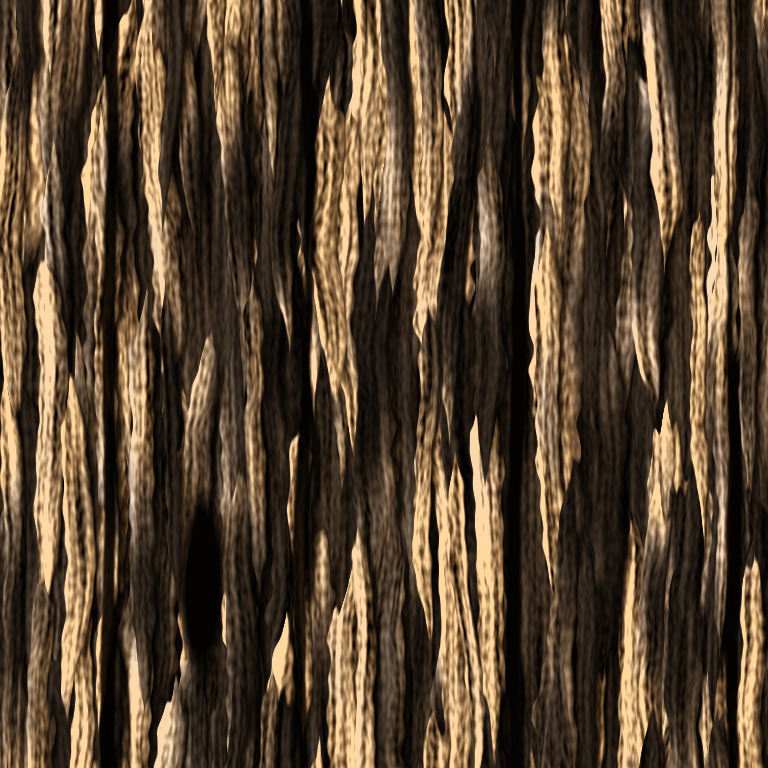
Reproduce this texture procedurally as a WebGL 1 fragment shader.

```glsl
precision highp float;
// Weathered, splintered wood: overlapping vertical slivers with fine fibres and black cracks.
uniform vec2 u_resolution;

#define LAYERS 5
#define BACK_COLUMNS 11.0
#define COLUMN_STEP 3.2
#define BACK_ROWS 1.1
#define ROW_STEP 0.22
#define FIBRE_CONTRAST 1.75
#define DARK_TONE 0.15
#define LIT_TONE 0.74
#define SHADOW_REACH 0.013
#define SHADOW_DEPTH 0.8
#define EDGE_SOFTNESS 0.0013

float hash(vec2 p) {
  return fract(sin(dot(p, vec2(127.1, 311.7))) * 43758.55);
}

vec2 gradient(vec2 cell) {
  float angle = 6.2832 * hash(cell);
  return vec2(cos(angle), sin(angle));
}

float gradNoise(vec2 p) {
  vec2 i = floor(p), f = p - i;
  vec2 s = f * f * f * (f * (f * 6.0 - 15.0) + 10.0);
  vec2 e = vec2(1.0, 0.0);
  float bottom = mix(dot(gradient(i), f), dot(gradient(i + e), f - e), s.x);
  float top = mix(dot(gradient(i + e.yx), f - e.yx), dot(gradient(i + 1.0), f - 1.0), s.x);
  return mix(bottom, top, s.y);
}

// Long thin strands with a little broken grain
float fibre(vec2 p, float seed) {
  p.x += 0.003 * gradNoise(p * vec2(14.0, 11.0) + seed);
  return 0.65 * gradNoise(p * vec2(85.0, 2.5) + seed)
       + 0.60 * gradNoise(p * vec2(170.0, 6.0) - seed)
       + 0.38 * gradNoise(p * vec2(240.0, 75.0) + seed);
}

// Sunlit wood is golden, weathered wood is greyer
vec3 woodColour(float tone, float warmth) {
  float t = clamp(tone, 0.015, 0.95);
  vec3 colour = t * vec3(1.0, 0.68 + 0.24 * t, 0.36 + 0.42 * t);
  return colour * mix(vec3(0.93, 1.0, 1.22), vec3(1.06, 0.98, 0.86), warmth);
}

// Lays one layer of slivers over the surface, stored as (tone, warmth)
vec2 addSlivers(vec2 surface, vec2 p, float layer) {
  float seed = 19.0 * layer + 3.0;
  float columns = BACK_COLUMNS + COLUMN_STEP * layer;
  vec2 q = p;
  q.x += 0.032 * gradNoise(p * vec2(4.0, 2.6) + seed)
       + 0.009 * gradNoise(p * vec2(13.0, 8.0) - seed);

  // Random sliver in each cell
  float gridX = q.x * columns + 0.37 * seed;
  float column = floor(gridX);
  float gridY = p.y * (BACK_ROWS + ROW_STEP * layer) + 7.0 * hash(vec2(column, seed));
  vec2 cell = vec2(column, floor(gridY)) + seed;
  float id = hash(cell);
  float present = step(0.14 + 0.05 * layer, hash(cell + 5.3));

  // Ragged, tapered outline
  float along = fract(gridY) + 0.09 * gradNoise(q * vec2(75.0, 4.0) + seed);
  float taper = present * smoothstep(0.02, 0.3, along) * (1.0 - smoothstep(0.8, 0.96, along));
  float halfWidth = mix(0.24, 0.46, hash(cell + 9.1));
  float lean = (id - 0.5) * (0.9 - 1.8 * halfWidth);
  float across = gridX - column - 0.5 - lean * (1.5 - along);
  float rough = 0.13 * gradNoise(p * vec2(25.0, 28.0) + seed);
  float width = halfWidth * taper - 0.025 + rough * taper;
  float inside = (width - abs(across)) / columns;

  // Shadow thrown towards the right
  float shadow = smoothstep(-SHADOW_REACH, 0.0, inside) * taper * smoothstep(-0.1, 0.12, across);
  shadow *= 1.0 - smoothstep(0.4, 0.5, abs(gridX - column - 0.5));
  surface.x *= 1.0 - SHADOW_DEPTH * shadow;

  // Fibres, weathering and rounded side light
  float weather = gradNoise(p * vec2(7.0, 2.3) + 2.0 * seed) + 0.75 * (id - 0.5);
  weather += 0.3 * gradNoise(p * vec2(32.0, 6.0) + seed);
  float lit = smoothstep(-0.3, 0.28, weather);
  float strands = fibre(q + vec2(0.012 * lean * along, 0.0), 40.0 * id + seed);
  float side = clamp(across / max(width, 0.05), -1.0, 1.0);
  float tone = mix(DARK_TONE, LIT_TONE, lit) * (1.0 + FIBRE_CONTRAST * strands);
  tone *= 1.0 - 0.16 * side - 0.4 * smoothstep(0.55, 1.0, side);
  tone += 0.13 * lit * (1.0 - smoothstep(0.0, 0.003, abs(inside - 0.002))) * step(across, 0.0);
  float warmth = clamp(lit + 0.5 * gradNoise(p * vec2(6.0, 4.0) - seed), 0.0, 1.0);
  return mix(surface, vec2(tone, warmth), smoothstep(-EDGE_SOFTNESS, EDGE_SOFTNESS, inside));
}

void main() {
  vec2 p = gl_FragCoord.xy / u_resolution.y;

  // Dark furrowed wood underneath
  float furrow = gradNoise(p * vec2(24.0, 1.5) + 4.0);
  vec2 surface = vec2((0.17 + 0.22 * furrow) * (1.0 + FIBRE_CONTRAST * fibre(p, 2.0)), 0.3);
  for (int i = 0; i < LAYERS; i++) {
    surface = addSlivers(surface, p, float(i));
  }

  // Long black cracks of changing width
  float bend = 0.018 * gradNoise(p * vec2(3.0, 2.0)) + 0.004 * gradNoise(p * vec2(30.0, 16.0));
  float crackX = (p.x + bend) * 3.8;
  float crackId = floor(crackX);
  float crackAt = mix(0.3, 0.7, hash(vec2(crackId, 8.0)));
  float gap = abs(crackX - crackId - crackAt) / 3.8;
  float opening = 0.006 + 0.012 * gradNoise(vec2(crackId * 3.7 + 0.4, p.y * 2.2));
  surface.x *= mix(0.1, 1.0, smoothstep(opening - 0.002, opening + 0.004, gap));

  // One deep hollow
  float hollow = length((p + vec2(bend, 0.0) - vec2(0.27, 0.25)) / vec2(0.03, 0.11));
  surface.x *= smoothstep(0.65, 1.25, hollow + 0.3 * gradNoise(p * vec2(45.0, 9.0)));

  gl_FragColor = vec4(woodColour(surface.x, surface.y), 1.0);
}
```
